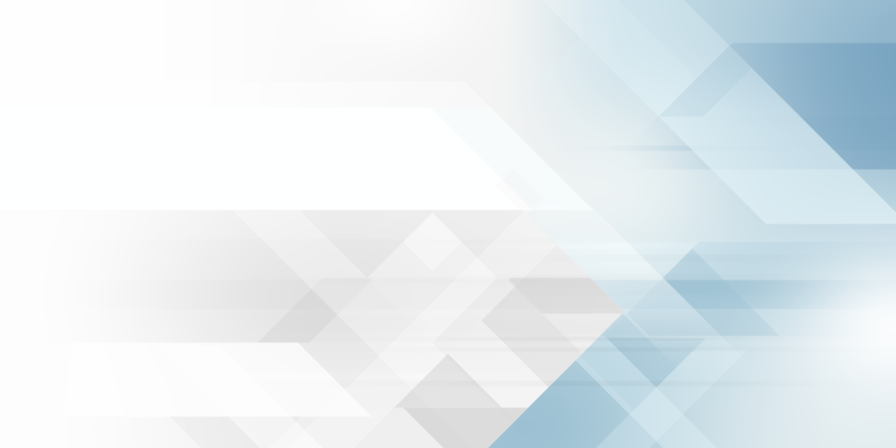
A Shadertoy shader for this background:

```glsl
float hash(float n) {
    return fract(sin(n * 127.1) * 43758.5453);
}

// Soft-edged interval: 1 inside [a, b], 0 outside
float range(float x, float a, float b) {
    float e = 1.2 / iResolution.y;
    return smoothstep(-e, e, x - a) * smoothstep(-e, e, b - x);
}

float glow(vec2 p, vec2 center, vec2 radius) {
    vec2 d = (p - center) / radius;
    return exp(-dot(d, d));
}

void mainImage(out vec4 fragColor, in vec2 fragCoord) {
    // Height is one unit, y runs downward; u and v are the two diagonals
    vec2 p = fragCoord / iResolution.xy;
    p = vec2(p.x * 2.0, 1.0 - p.y);
    float u = p.x - p.y;
    float v = p.x + p.y;

    vec3 white = vec3(1.0);
    vec3 ice = vec3(0.88, 0.945, 0.965);
    vec3 steel = vec3(0.40, 0.59, 0.72);
    vec3 teal = vec3(0.56, 0.72, 0.80);
    vec3 gray = vec3(0.80, 0.80, 0.805);

    // Blue field with soft lights
    vec3 color = vec3(0.80, 0.885, 0.915);
    color = mix(color, steel, 0.62 * glow(p, vec2(2.1, 0.12), vec2(0.5, 0.36)));
    color = mix(color, teal, 0.8 * glow(p, vec2(1.2, 0.95), vec2(0.4, 0.3)));
    color = mix(color, vec3(0.90, 0.93, 0.94), 0.85 * glow(p, vec2(1.9, 1.0), vec2(0.38, 0.3)));
    color = mix(color, vec3(0.94, 0.96, 0.96), 0.9 * glow(p, vec2(1.36, 0.42), vec2(0.28, 0.24)));

    // Horizontal blue bars
    float rightFade = smoothstep(1.35, 2.05, p.x);
    color = mix(color, steel, 0.52 * rightFade * range(p.y, 0.096, 0.378) * range(v, 1.73, 4.0));
    color = mix(color, steel, 0.10 * rightFade * range(p.y, 0.26, 0.335));
    color = mix(color, teal, 0.22 * range(p.y, 0.325, 0.337) * glow(p, vec2(1.6, 0.33), vec2(0.2, 1.0)));
    color = mix(color, teal, 0.25 * range(p.y, 0.54, 0.75) * range(v, 2.1, 4.0)
        * glow(p, vec2(1.7, 0.6), vec2(0.35, 0.2)));
    color = mix(color, teal, 0.28 * range(p.y, 0.54, 0.75) * range(u, 0.7, 0.99) * range(v, 2.1, 4.0));
    color = mix(color, teal, 0.55 * range(p.y, 0.625, 0.69) * glow(p, vec2(1.6, 0.64), vec2(0.4, 0.09)));

    // Crossing diagonals on the blue side
    float lit = smoothstep(0.08, 0.32, p.y);
    color = mix(color, ice, (0.34 + 0.34 * lit) * range(u, 1.21, 1.526) * range(p.y, -0.1, 0.5));
    color = mix(color, ice, 0.22 * range(u, 1.21, 1.38) * range(v, 0.0, 1.73));
    color = mix(color, teal, 0.15 * range(u, 1.21, 1.526) * range(v, 1.73, 1.83) * range(p.y, 0.1, 0.26));
    color = mix(color, teal, 0.30 * range(u, 0.5, 0.86) * range(v, 2.09, 2.33) * range(p.y, 0.755, 1.1));
    color = mix(color, ice, 0.42 * range(u, 0.48, 0.60) * range(p.y, 0.75, 1.1));
    color = mix(color, ice, 0.30 * range(v, 2.33, 2.45) * range(p.y, 0.78, 1.1));
    color = mix(color, vec3(0.94, 0.965, 0.97), 0.75 * range(u, 0.69, 0.86) * range(p.y, 0.46, 0.9)
        * smoothstep(0.88, 0.5, p.y));
    color = mix(color, white, 0.9 * glow(p, vec2(2.0, 0.73), vec2(0.22, 0.17)));

    // Pale upper left dissolving into the blue
    vec3 pale = vec3(0.995 - 0.04 * smoothstep(0.3, 1.1, p.x));
    pale = mix(pale, white, 0.8 * glow(p, vec2(0.88, 0.0), vec2(0.18, 0.12)));
    float paleEdge = smoothstep(1.42, 1.08, p.x) * smoothstep(0.56, 0.44, p.y);
    color = mix(color, pale, paleEdge);
    color = mix(color, ice, 0.3 * range(v, 1.38, 1.73) * range(u, 0.86, 1.21) * smoothstep(0.3, 0.0, p.y));

    // White bar with slanted ends
    float upperBar = range(u, -2.0, 0.855);
    color = mix(color, white, 0.4 * upperBar * range(p.y, 0.182, 0.469));
    color = mix(color, vec3(0.97, 0.99, 0.995), 0.65 * upperBar * range(p.y, 0.24, 0.469));
    color = mix(color, white, 0.9 * range(u, -2.0, 0.72) * range(p.y, 0.24, 0.469));
    color = mix(color, gray, 0.05 * range(u, 0.69, 0.77) * range(v, 1.52, 1.66) * range(p.y, 0.3, 0.469));

    // Gray arrowhead, lit from the left
    float arrow = range(u, -2.0, 0.698) * range(v, -1.0, 2.089) * range(p.y, 0.469, 1.1);
    float shade = smoothstep(0.05, 0.8, p.x);
    vec3 body = vec3(0.993 - 0.055 * shade);
    body = mix(body, gray, 0.27 * glow(p, vec2(0.72, 0.66), vec2(0.34, 0.17)));
    body = mix(body, gray, 0.09 * shade * range(p.y, 0.534, 0.765));
    body = mix(body, gray, 0.15 * shade * range(p.y, 0.625, 0.69));

    // Facets inside the arrowhead
    body = mix(body, gray, 0.33 * range(v, 1.34, 1.455) * range(p.y, 0.62, 0.765) * range(u, -0.3, 0.22));
    body = mix(body, white, 0.30 * range(u, 0.05, 0.20) * range(p.y, 0.469, 1.1));
    body = mix(body, white, 0.36 * range(u, 0.20, 0.49) * range(v, 1.44, 1.73));
    body = mix(body, white, 0.30 * range(u, 0.36, 0.49) * range(v, 1.44, 1.57));
    body = mix(body, white, 0.25 * range(v, 1.64, 1.79) * range(p.y, 0.469, 1.1));
    body = mix(body, white, 0.30 * range(u, 0.21, 0.36) * range(v, 1.79, 2.089));
    body = mix(body, gray, 0.42 * range(u, 0.51, 0.698) * range(v, 1.76, 2.089) * range(p.y, 0.62, 0.70));
    body = mix(body, gray, 0.22 * range(u, 0.36, 0.51) * range(v, 1.79, 2.089));
    body = mix(body, gray, 0.40 * range(v, 1.79, 2.089) * range(u, -0.1, 0.21) * range(p.y, 0.7, 0.91));
    body = mix(body, gray, 0.60 * range(v, 1.79, 2.089) * range(u, -0.01, 0.28) * range(p.y, 0.91, 1.1));
    body = mix(body, white, 0.7 * range(p.y, 0.765, 0.93) * range(u, -2.0, -0.10) * smoothstep(0.08, 0.2, p.x));
    body = mix(body, gray, 0.16 * range(p.y, 0.93, 1.1) * range(v, 1.3, 1.6) * range(u, -0.55, -0.25));
    body = mix(body, white, 0.45 * range(u, -0.42, -0.28) * range(p.y, 0.77, 1.1));
    color = mix(color, body, arrow);

    // Thin level streaks across the lower part
    float reach = glow(p, vec2(1.35, 0.8), vec2(0.4, 1.0));
    color -= 0.025 * reach * (range(p.y, 0.752, 0.760) + range(p.y, 0.775, 0.785) + range(p.y, 0.85, 0.862));
    for (float i = 0.0; i < 14.0; i++) {
        float y = 0.5 + 0.48 * hash(i + 1.0);
        float x = 0.7 + 1.2 * hash(i + 31.0);
        float height = 0.006 + 0.03 * hash(i + 61.0);
        float streak = range(p.y, y, y + height) * glow(p, vec2(x, y), vec2(0.28, 1.0));
        color += 0.022 * (hash(i + 91.0) - 0.5) * streak;
    }

    fragColor = vec4(clamp(color, 0.0, 1.0), 1.0);
}
```
